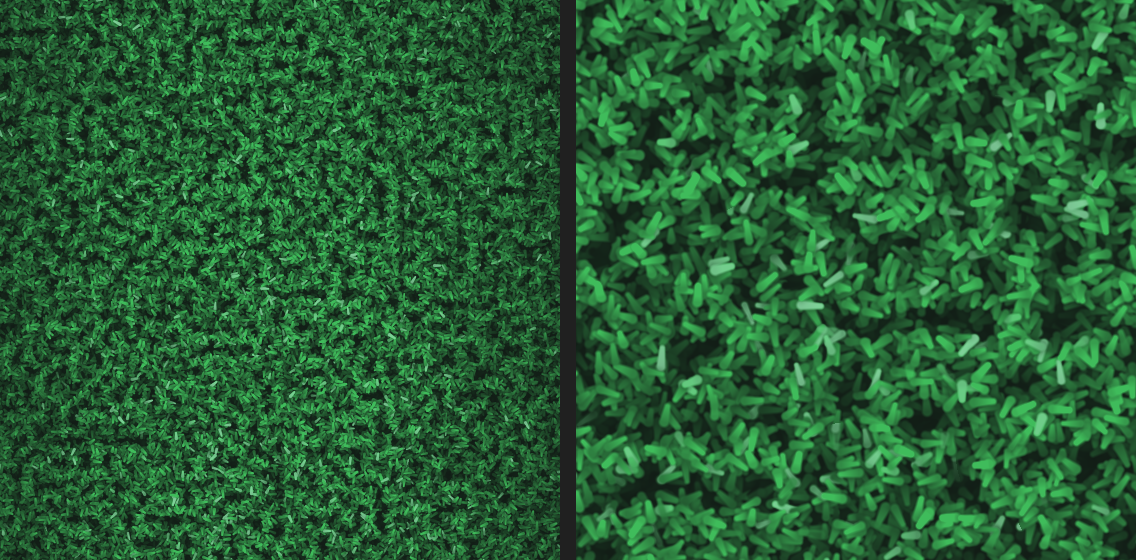
Left: the whole. Right: its middle third, enlarged.
Give the GLSL for this texture, as a WebGL 1 fragment shader.

```glsl
precision highp float;
// Artificial turf: short plastic blades gathered into small tufts with dark gaps.
// Blades are painted in layers from the floor up; gradient noise sets the tuft
// height, which decides where a layer grows and how bright its blades are.

uniform vec2 u_resolution;

const float TAU = 6.28318;
const float BLADE_CELLS = 88.0;   // blade cells across the canvas
const float TUFTS_PER_CELL = 0.56;
const int LAYERS = 6;

const vec3 FLOOR_GREEN = vec3(0.065, 0.10, 0.08);
const vec3 TIP_GREEN = vec3(0.235, 0.69, 0.335);
const vec3 GLINT_GREEN = vec3(0.60, 0.86, 0.70);

vec2 hash2(vec2 p) {
  vec3 q = fract(p.xyx * vec3(0.1031, 0.1030, 0.0973));
  q += dot(q, q.yzx + 33.33);
  return fract((q.xx + q.yz) * q.zy);
}

float cornerSlope(vec2 corner, vec2 offset) {
  float angle = TAU * hash2(corner).x;
  return dot(vec2(cos(angle), sin(angle)), offset);
}

// Gradient noise, roughly -1 to 1.
float gradientNoise(vec2 p) {
  vec2 i = floor(p);
  vec2 f = p - i;
  vec2 u = f * f * f * (f * (f * 6.0 - 15.0) + 10.0);
  vec2 e = vec2(1.0, 0.0);
  float low = mix(cornerSlope(i, f), cornerSlope(i + e.xy, f - e.xy), u.x);
  float high = mix(cornerSlope(i + e.yx, f - e.yx), cornerSlope(i + e.xx, f - e.xx), u.x);
  return 1.4 * mix(low, high, u.y);
}

// Distance to a tapering blade; y is the position along it, root 0 to tip 1.
vec2 bladeShape(vec2 p, vec2 direction, float halfLength, float halfWidth) {
  float along = clamp(dot(p, direction), -halfLength, halfLength);
  float t = 0.5 + 0.5 * along / halfLength;
  float width = halfWidth * mix(1.1, 0.65, t);
  return vec2(length(p - direction * along) - width, t);
}

// Paints one layer over turf, which holds (shade, glint).
vec2 paintLayer(vec2 turf, vec2 p, float level, float glintChance, float softness) {
  vec2 layerShift = vec2(17.3, 41.7) * (1.0 + 5.0 * level);
  vec2 q = p + layerShift;
  vec2 home = floor(q);
  for (int y = -1; y <= 1; y++) {
    for (int x = -1; x <= 1; x++) {
      vec2 cell = home + vec2(float(x), float(y));
      vec2 place = hash2(cell + 3.7);
      vec2 form = hash2(cell + 91.3);
      vec2 tone = hash2(cell + 157.9);
      vec2 center = cell + 0.1 + 0.8 * place;

      float height = gradientNoise((center - layerShift) * TUFTS_PER_CELL + 200.0);
      float threshold = mix(-1.0, 0.1, level);
      float grown = smoothstep(threshold - 0.05, threshold + 0.05, height);

      float angle = TAU * form.x;
      vec2 direction = vec2(cos(angle), sin(angle));
      float halfLength = mix(0.25, 0.52, form.y);
      float halfWidth = mix(0.17, 0.25, tone.x);
      vec2 blade = bladeShape(q - center, direction, halfLength, halfWidth);

      // Soft shadow below the blade, then the blade itself.
      float shadow = 1.0 - smoothstep(-0.1, 0.32, blade.x);
      turf *= 1.0 - 0.22 * shadow * grown;
      float cover = grown * (1.0 - smoothstep(-softness, softness, blade.x));
      float shade = 0.24 + 0.55 * level + 0.5 * height + 0.32 * (tone.x - 0.5);
      shade = max(shade, 0.03) * mix(0.78, 1.14, blade.y);
      float glint = step(1.0 - glintChance, tone.y) * mix(0.35, 0.95, form.y);
      turf = mix(turf, vec2(shade, glint), cover);
    }
  }
  return turf;
}

// Light falls off toward the sides, with broad uneven patches.
float lighting(vec2 uv) {
  vec2 d = uv - vec2(0.5, 0.47);
  float falloff = 1.12 - 1.5 * d.x * d.x - 0.4 * d.y * d.y;
  return falloff + 0.09 * gradientNoise(uv * vec2(4.0, 7.0) + 31.0);
}

void main() {
  vec2 uv = gl_FragCoord.xy / u_resolution;
  vec2 p = gl_FragCoord.xy / min(u_resolution.x, u_resolution.y) * BLADE_CELLS;
  float pixel = BLADE_CELLS / min(u_resolution.x, u_resolution.y);
  float softness = max(0.1, 0.7 * pixel);

  // Pale glints gather in the lower middle.
  float lowerMiddle = smoothstep(0.75, 0.15, uv.y) * smoothstep(0.5, 0.1, abs(uv.x - 0.48));
  float patches = 0.5 + 0.5 * gradientNoise(uv * 9.0 + 70.0);
  float glintChance = 0.025 + 0.16 * lowerMiddle * patches;

  vec2 turf = vec2(0.07 + 0.05 * gradientNoise(p * 0.8 + 60.0), 0.0);
  for (int i = 0; i < LAYERS; i++) {
    float level = float(i) / float(LAYERS - 1);
    turf = paintLayer(turf, p, level, glintChance * smoothstep(0.2, 0.7, level), softness);
  }

  float shade = clamp(turf.x * lighting(uv), 0.0, 1.08);
  vec3 color = mix(FLOOR_GREEN, TIP_GREEN, shade);
  color = mix(color, GLINT_GREEN, turf.y * 0.75 * smoothstep(0.1, 0.7, shade));
  gl_FragColor = vec4(color, 1.0);
}
```
